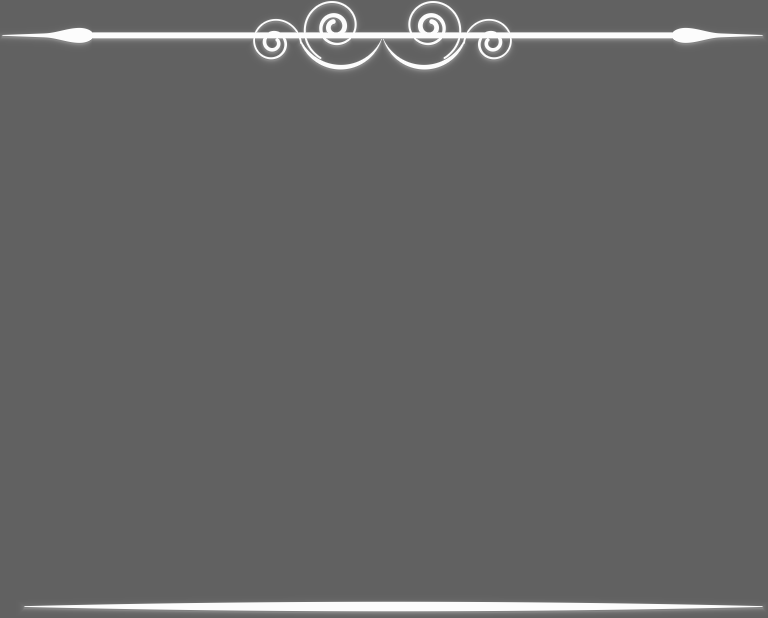
Give the GLSL for this background, as a Shadertoy shader.

```glsl
// Grey panel with a white scrolled ornamental rule on top and a tapered rule below.
#define GRID vec2(768.0, 620.0)
#define GREY vec3(0.38)
#define WHITE vec3(0.99)
#define AXIS_X 382.5
#define BAR_Y 35.5
#define BAR_HALF 3.0
#define BULB_START 289.0
#define TIP_X 380.0
#define FOOT vec2(393.5, 608.5)
#define FOOT_SIZE vec2(369.0, 4.4)
#define GLOW 0.22

const float TAU = 6.2831853;

// Shrinking spiral; turns run from span.x to span.y, stroke half width grows inward.
float spiral(vec2 p, float radius, float decay, vec2 span, vec2 stroke) {
    float turn = fract(atan(p.y, p.x) / TAU);
    float d = 1e4;
    for (int i = -1; i < 3; i++) {
        float t = clamp(turn + float(i), span.x, span.y);
        vec2 onCurve = radius * exp(-decay * t) * vec2(cos(TAU * t), sin(TAU * t));
        float halfWidth = mix(stroke.x, stroke.y, smoothstep(0.5, 1.5, t));
        d = min(d, length(p - onCurve) - halfWidth);
    }
    return d;
}

// Straight bar that swells into a bulb and ends in a needle.
float barShape(vec2 q) {
    float t = q.x - BULB_START;
    float halfHeight = BAR_HALF;
    if (t > 0.0) {
        float nose = 1.0 - min(t / 14.0, 1.0);
        float bulb = 7.5 * sqrt(1.0 - nose * nose);
        float needle = mix(2.0, 0.4, clamp((t - 48.0) / 43.0, 0.0, 1.0));
        halfHeight = mix(max(BAR_HALF, bulb), needle, smoothstep(14.0, 50.0, t));
    }
    return max(abs(q.y - BAR_Y) - halfHeight, q.x - TIP_X);
}

// Crescent between two circles, hanging below the bar.
float crescent(vec2 q) {
    float outer = length(q - vec2(42.0, 26.5)) - 43.2;
    float inner = length(q - vec2(41.5, 20.5)) - 44.6;
    return max(max(outer, -inner), 37.0 - q.y);
}

float footRule(vec2 p) {
    float u = (p.x - FOOT.x) / FOOT_SIZE.x;
    float halfHeight = 0.4 + FOOT_SIZE.y * max(1.0 - u * u, 0.0);
    return max(abs(p.y - FOOT.y) - halfHeight, (abs(u) - 1.0) * FOOT_SIZE.x);
}

// Signed distance to all ornaments; the top one is mirrored about its axis.
float ornament(vec2 p) {
    vec2 q = vec2(abs(p.x - AXIS_X), p.y);
    vec2 large = (q - vec2(47.5, 27.0)) * vec2(1.0, -1.0);
    vec2 small = (q - vec2(109.5, 43.0)) * vec2(-1.0, -1.0);
    float d = min(barShape(q), crescent(q));
    d = min(d, spiral(large, 30.0, 0.76, vec2(-0.18, 2.2), vec2(1.0, 2.4)));
    d = min(d, spiral(small, 28.0, 0.80, vec2(0.0, 2.1), vec2(0.9, 1.8)));
    return min(d, footRule(p));
}

void mainImage(out vec4 fragColor, in vec2 fragCoord) {
    vec2 uv = fragCoord / iResolution.xy;
    vec2 p = vec2(uv.x, 1.0 - uv.y) * GRID;
    float pixel = GRID.y / iResolution.y;

    // Soft glow, dropped slightly below the shapes
    float glowDist = max(ornament(p - vec2(0.0, 1.5)), 0.0);
    vec3 color = mix(GREY, WHITE, GLOW * exp(-glowDist / 2.0));

    // Smooth white fill
    float cover = clamp(0.5 - ornament(p) / pixel, 0.0, 1.0);
    fragColor = vec4(mix(color, WHITE, cover), 1.0);
}
```
